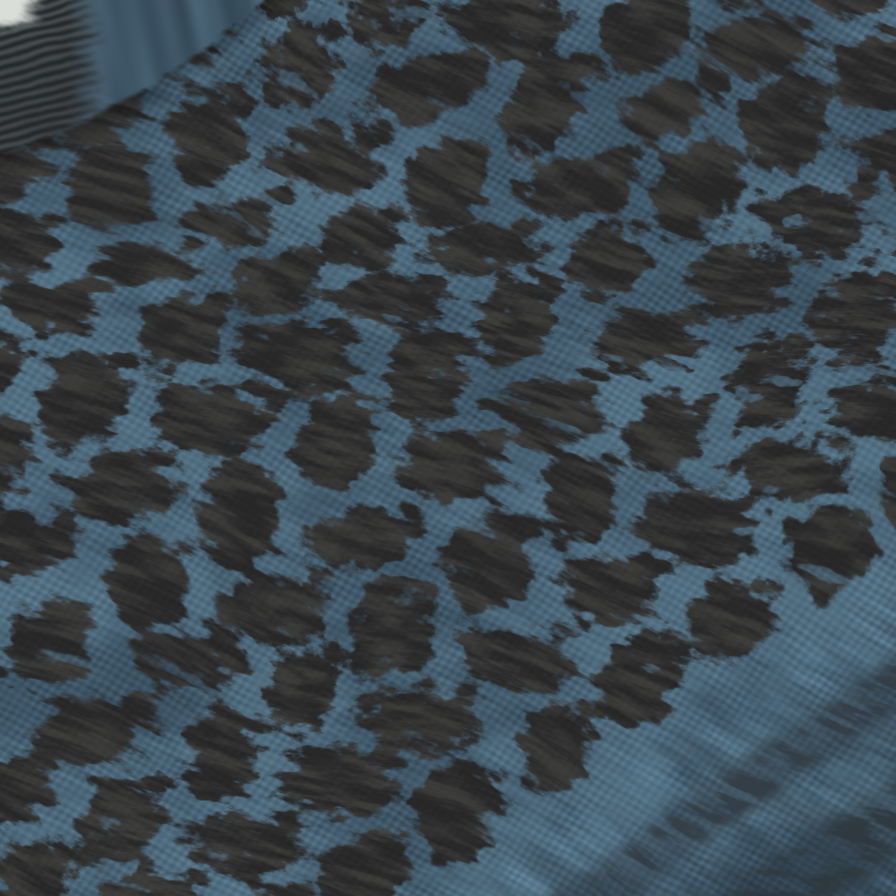
Reproduce this texture procedurally as a three.js fragment shader.

```glsl
// Draped blue woven scarf with a skewed lattice of dark, frayed tufts.
// Tufts alternate between tall and wide; thread noise frays their edges,
// and a faintly striped border and a folded corner finish the cloth.
varying vec2 vUv;

float hash(vec2 p) {
  vec3 q = fract(vec3(p.xyx) * 0.1031);
  q += dot(q, q.yzx + 33.33);
  return fract((q.x + q.y) * q.z);
}

float noise(vec2 p) {
  vec2 i = floor(p), f = fract(p);
  f = f * f * (3.0 - 2.0 * f);
  return mix(mix(hash(i), hash(i + vec2(1.0, 0.0)), f.x),
             mix(hash(i + vec2(0.0, 1.0)), hash(i + 1.0), f.x), f.y);
}

float fbm(vec2 p) {
  float sum = 0.0, amp = 0.5;
  for (int k = 0; k < 4; k++) {
    sum += amp * noise(p);
    p = p * 2.03 + 17.0;
    amp *= 0.5;
  }
  return sum;
}

vec2 rotate(vec2 p, float a) {
  return vec2(cos(a) * p.x + sin(a) * p.y, cos(a) * p.y - sin(a) * p.x);
}

float ellipse(vec2 p, vec2 r) {
  return (length(p / r) - 1.0) * min(r.x, r.y);
}

// Lattice coordinates: x steps right, y steps down along the cloth
vec2 toLattice(vec2 p) {
  return vec2(7.84 * p.x + 2.82 * p.y, -2.27 * p.x - 10.8 * p.y);
}

vec2 fromLattice(vec2 c) {
  return c.x * vec2(0.138, -0.029) + c.y * vec2(0.036, -0.1);
}

// Distance to the nearest tuft: a main body plus a small upper right lobe
float tufts(vec2 p) {
  vec2 home = floor(toLattice(p) + 0.5);
  float dist = 1.0;
  for (int j = -1; j <= 1; j++) {
    for (int i = -1; i <= 1; i++) {
      vec2 cell = home + vec2(float(i), float(j));
      if (cell.x + cell.y > 4.5) continue;
      float wide = mod(cell.x + cell.y, 2.0);
      vec2 jitter = vec2(hash(cell + 51.0), hash(cell + 87.0)) - 0.5;
      vec2 d = p - fromLattice(cell) - 0.014 * jitter;
      float size = 0.94 + 0.16 * hash(cell + 23.0);
      vec2 radii = mix(vec2(0.043, 0.052), vec2(0.061, 0.036), wide) * size;
      float body = ellipse(rotate(d, mix(-0.25, -0.08, wide) + 0.3 * jitter.x), radii);
      vec2 lobeAt = mix(vec2(0.034, 0.037), vec2(0.050, 0.029), wide);
      float lobe = ellipse(d - lobeAt, vec2(0.019, 0.013));
      dist = min(dist, min(body, lobe));
    }
  }
  return dist;
}

// Two crossing sets of fine, wavering threads, from -1 to 1
float weave(vec2 p) {
  vec2 q = p + 0.012 * vec2(fbm(p * 9.0), fbm(p * 9.0 + 40.0));
  float a = sin(rotate(q, -0.50).y * 760.0);
  float b = sin(rotate(q, 0.95).y * 690.0);
  return (0.55 * a + 0.45 * b) * (0.5 + noise(p * 45.0));
}

void main() {
  vec2 uv = vUv;

  // Drape: gentle bending, with rows squeezed towards the upper left
  vec2 p = uv - vec2(0.371, 0.499);
  p += 0.028 * (vec2(fbm(uv * 5.0), fbm(uv * 5.0 + 60.0)) - 0.47);
  p.y += 0.045 * smoothstep(0.62, 0.78, uv.y) * (1.0 - smoothstep(0.4, 0.9, uv.x));
  vec2 lattice = toLattice(p);
  float across = lattice.x + lattice.y;

  // Floating threads, bending slightly over the cloth
  vec2 along = rotate(uv, -0.38 + 0.25 * (noise(uv * 4.0) - 0.5));
  float streak = fbm(along * vec2(22.0, 120.0));
  float fray = fbm(along * vec2(42.0, 75.0) + 9.0);
  float threads = weave(uv);

  // Blue ground
  float light = fbm(uv * vec2(7.0, 9.0) + 3.0);
  vec3 blue = mix(vec3(0.235, 0.325, 0.39), vec3(0.325, 0.44, 0.515),
                  smoothstep(0.2, 0.75, light + 0.35 * (streak - 0.47)));
  blue += threads * vec3(0.034, 0.038, 0.036);

  // Border: puckered ribs and blurred dark stripes
  float border = smoothstep(4.5, 5.0, across);
  float ribs = fbm(vec2((lattice.x - lattice.y) * 4.5, across * 1.2));
  float stripe = smoothstep(5.25, 5.5, across) - smoothstep(5.75, 6.0, across);
  stripe += smoothstep(6.3, 6.6, across) - smoothstep(7.0, 7.3, across);
  blue *= 1.0 + border * 0.4 * (ribs - 0.5);
  blue = mix(blue, vec3(0.20, 0.24, 0.27),
             stripe * (0.35 + 0.6 * smoothstep(0.35, 0.65, streak)));
  blue *= 1.0 - 0.12 * smoothstep(5.0, 7.5, across);

  // Dark tufts with frayed edges and occasional blue gaps
  float dist = tufts(p) + 0.044 * (fray - 0.47) + 0.010 * (streak - 0.47);
  float ink = 1.0 - smoothstep(-0.005, 0.006, dist);
  float gap = smoothstep(0.64, 0.76, fbm(along * vec2(18.0, 48.0) + 31.0));
  vec3 dark = mix(vec3(0.155, 0.155, 0.157), vec3(0.235, 0.235, 0.23),
                  smoothstep(0.25, 0.75, streak));
  dark += 0.008 * threads;
  vec3 color = mix(blue, dark, ink * (1.0 - 0.75 * gap));

  // Folded corner: ribbed cloth behind, grey fringe and a bright tip
  float fold = uv.y - (0.83 + 0.25 * uv.x + 1.1 * uv.x * uv.x) + 0.012 * (fray - 0.5);
  float folds = noise(vec2(uv.x * 55.0 + uv.y * 12.0, uv.y * 5.0));
  vec3 behind = mix(vec3(0.20, 0.28, 0.34), vec3(0.31, 0.42, 0.49), folds);
  float mesh = 0.5 + 0.5 * sin(rotate(uv, 0.25).y * 620.0 + 5.0 * fbm(uv * 20.0));
  vec3 fringe = mix(vec3(0.15, 0.16, 0.17), vec3(0.36, 0.39, 0.40), mesh * light);
  behind = mix(fringe, behind, smoothstep(0.07, 0.12, uv.x + 0.04 * (fray - 0.5)));
  float tip = length((uv - vec2(0.0, 1.0)) * vec2(1.0, 1.3)) + 0.03 * (fray - 0.5);
  behind = mix(vec3(0.85, 0.87, 0.85), behind, smoothstep(0.025, 0.055, tip));
  color *= 1.0 - 0.25 * smoothstep(-0.035, 0.0, fold);
  color = mix(color, behind, smoothstep(-0.004, 0.006, fold));

  gl_FragColor = vec4(color, 1.0);
}
```
